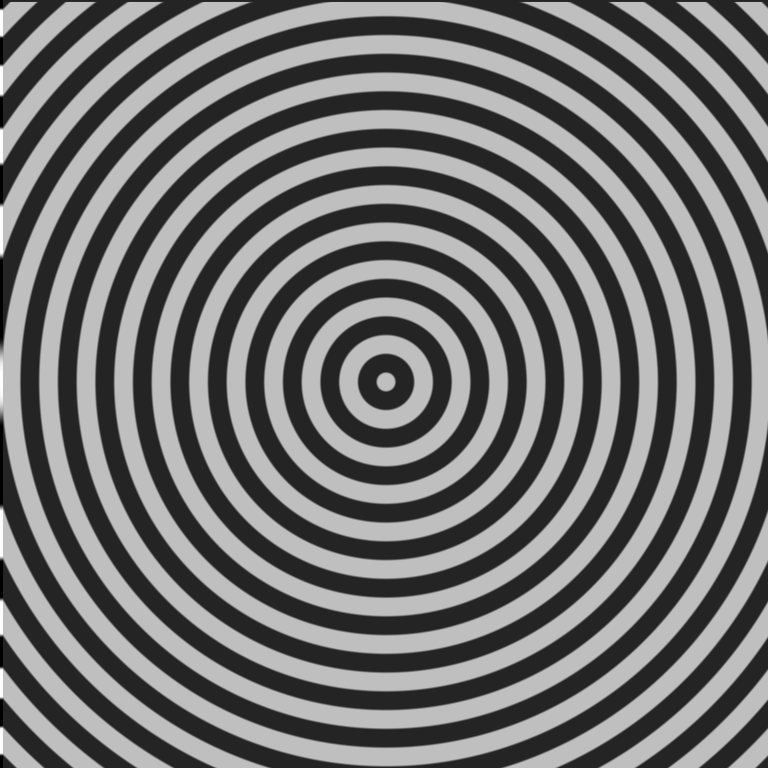
Give the GLSL for this pattern, as a three.js fragment shader.

```glsl
varying vec2 vUv;

const vec2 CENTER = vec2(0.5027, 0.5027);
const float PERIOD = 0.04883;      // distance from one light ring to the next
const float EDGE_SOFTNESS = 0.0018;
const vec3 DARK = vec3(0.14);
const vec3 LIGHT = vec3(0.75);
const float LEFT_BORDER = 0.0039;
const float TOP_BORDER = 0.0024;
const float BORDER_SOFTNESS = 0.0006;

// 1 on light rings, 0 on dark rings; the middle is a light dot
float ringMask(vec2 point) {
  float radius = length(point - CENTER);
  float toLightRing = abs(fract(radius / PERIOD + 0.5) - 0.5) * PERIOD;
  float boundary = toLightRing - 0.25 * PERIOD;
  return 1.0 - smoothstep(-EDGE_SOFTNESS, EDGE_SOFTNESS, boundary);
}

// 1 below the limit, fading to 0 above it
float below(float limit, float value) {
  return 1.0 - smoothstep(limit - BORDER_SOFTNESS, limit + BORDER_SOFTNESS, value);
}

void main() {
  vec3 color = mix(DARK, LIGHT, ringMask(vUv));

  // thin dark line along the top
  color = mix(color, DARK, below(TOP_BORDER, 1.0 - vUv.y));

  // left border: rings carried outward at full contrast
  float borderRings = ringMask(vec2(LEFT_BORDER, vUv.y));
  color = mix(color, vec3(borderRings), below(LEFT_BORDER, vUv.x));

  gl_FragColor = vec4(color, 1.0);
}
```
